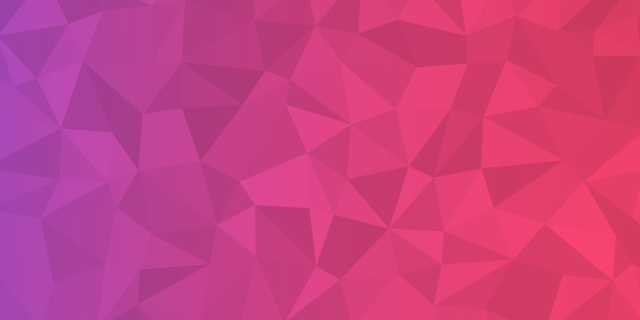
Give the GLSL for this background, as a Shadertoy shader.

```glsl
// Low-poly backdrop: shaded triangular facets over a violet to coral-red gradient.

const vec3 VIOLET = vec3(0.63, 0.27, 0.69);
const vec3 PINK   = vec3(0.885, 0.245, 0.45);
const vec3 CORAL  = vec3(0.87, 0.24, 0.385);

const float CELLS_PER_HEIGHT = 6.4;   // mesh density
const float JITTER           = 0.38;  // vertex wander in cells, below 0.5
const float FACET_CONTRAST   = 0.18;  // brightness spread between facets
const float EDGE_PIXELS      = 0.7;   // half width of smoothed edges

// Broad light and shade: centre x, centre y, radius (in canvas heights)
const vec3 CENTRE_GLOW = vec3(0.96, 0.51, 0.16);
const vec3 CORNER_GLOW = vec3(1.88, 0.24, 0.24);
const vec3 CORNER_SHADE = vec3(1.88, 0.78, 0.28);
const vec3 TOP_SHADE   = vec3(0.69, 0.78, 0.18);

float hash(vec2 p) {
    return fract(sin(dot(p, vec2(127.1, 311.7))) * 43758.5453);
}

float cross2(vec2 a, vec2 b) {
    return a.x * b.y - a.y * b.x;
}

// Mesh vertex, displaced from its grid node
vec2 meshVertex(vec2 node) {
    vec2 wander = vec2(hash(node), hash(node + 57.3)) * 2.0 - 1.0;
    return node + JITTER * wander;
}

// Signed distance to the line a-b, positive on its left
float sideDistance(vec2 p, vec2 a, vec2 b) {
    return cross2(b - a, p - a) / length(b - a);
}

// Smoothed coverage of a counter-clockwise triangle
float coverage(vec2 p, vec2 a, vec2 b, vec2 c, float blur) {
    float inside = min(sideDistance(p, a, b),
                   min(sideDistance(p, b, c), sideDistance(p, c, a)));
    return smoothstep(-blur, blur, inside);
}

float softSpot(vec2 p, vec3 spot) {
    vec2 d = (p - spot.xy) / spot.z;
    return exp(-dot(d, d));
}

// Brightness of one facet, constant across its surface
float facetTone(vec2 a, vec2 b, vec2 c, vec2 seed) {
    vec2 centre = (a + b + c) / (3.0 * CELLS_PER_HEIGHT);
    float tone = 1.0 + FACET_CONTRAST * (hash(seed) - 0.5);
    tone += 0.06 * softSpot(centre, CENTRE_GLOW);
    tone += 0.04 * softSpot(centre, CORNER_GLOW);
    tone -= 0.04 * softSpot(centre, CORNER_SHADE);
    tone -= 0.05 * softSpot(centre, TOP_SHADE);
    return tone;
}

// Weighted average of the facets that cover this point
float meshTone(vec2 p, float blur) {
    vec2 sum = vec2(0.0);
    for (int y = -1; y <= 1; y++) {
        for (int x = -1; x <= 1; x++) {
            vec2 cell = floor(p) + vec2(x, y);
            vec2 a = meshVertex(cell);
            vec2 b = meshVertex(cell + vec2(1.0, 0.0));
            vec2 c = meshVertex(cell + vec2(1.0, 1.0));
            vec2 d = meshVertex(cell + vec2(0.0, 1.0));

            // Split along the diagonal that leaves the fuller triangles
            float splitAC = min(cross2(b - a, c - a), cross2(c - a, d - a));
            float splitBD = min(cross2(c - b, d - b), cross2(d - b, a - b));
            if (splitBD > splitAC) {
                vec2 first = a;
                a = b; b = c; c = d; d = first;
            }

            float lower = coverage(p, a, b, c, blur);
            float upper = coverage(p, a, c, d, blur);
            sum += lower * vec2(facetTone(a, b, c, cell + 19.7), 1.0);
            sum += upper * vec2(facetTone(a, c, d, cell + 83.1), 1.0);
        }
    }
    return sum.x / max(sum.y, 0.0001);
}

void mainImage(out vec4 fragColor, in vec2 fragCoord) {
    float across = fragCoord.x / iResolution.x;
    vec2 p = fragCoord / iResolution.y * CELLS_PER_HEIGHT;
    float blur = EDGE_PIXELS * CELLS_PER_HEIGHT / iResolution.y;

    // Quadratic blend from left to right
    vec3 base = mix(mix(VIOLET, PINK, across), mix(PINK, CORAL, across), across);
    fragColor = vec4(base * meshTone(p, blur), 1.0);
}
```
